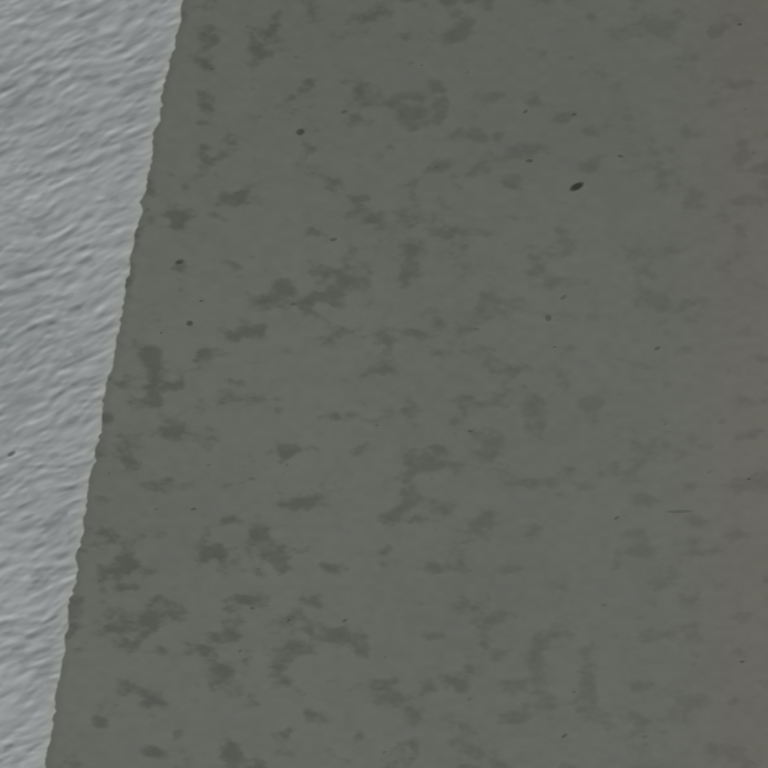
A WebGL 1 fragment shader for this texture:

```glsl
precision highp float;
// A smooth grey-green card lies over pale fibrous paper, leaving a slanted strip at left.
// Value noise stretched along a tilted axis embosses the fibres; softer noise mottles
// the card, and hashed grid cells scatter small dark flecks across it.

uniform vec2 u_resolution;

#define CARD_COLOR vec3(0.393, 0.402, 0.380)
#define PAPER_COLOR vec3(0.550, 0.566, 0.570)
#define RIM_COLOR vec3(0.590, 0.600, 0.565)
#define EDGE_BOTTOM 0.0590
#define EDGE_TOP 0.2385
#define EDGE_BOW 0.032
#define FIBRE_ANGLE 0.42
#define FIBRE_RELIEF 0.17
#define MOTTLE_DEPTH 0.060
#define FLECK_CELLS 17.0
#define FLECK_DEPTH 0.085

float hash(vec2 p) {
  vec3 q = fract(vec3(p.xyx) * 0.1031);
  q += dot(q, q.yzx + 33.33);
  return fract((q.x + q.y) * q.z);
}

float noise(vec2 p) {
  vec2 cell = floor(p);
  vec2 f = fract(p);
  f = f * f * (3.0 - 2.0 * f);
  float low = mix(hash(cell), hash(cell + vec2(1.0, 0.0)), f.x);
  float high = mix(hash(cell + vec2(0.0, 1.0)), hash(cell + vec2(1.0)), f.x);
  return mix(low, high, f.y);
}

float fbm(vec2 p) {
  float sum = 0.0;
  float weight = 0.5;
  for (int i = 0; i < 4; i++) {
    sum += weight * noise(p);
    p = mat2(0.8, 0.6, -0.6, 0.8) * p * 2.03 + 17.7;
    weight *= 0.5;
  }
  return sum / 0.9375;
}

vec2 rotate(vec2 p, float angle) {
  float c = cos(angle);
  float s = sin(angle);
  return vec2(c * p.x + s * p.y, c * p.y - s * p.x);
}

// Soft elliptical mark: 1 at its centre, 0 outside its radii
float fleck(vec2 p, vec2 radii, float angle) {
  return 1.0 - smoothstep(0.35, 1.0, length(rotate(p, angle) / radii));
}

// Height of the paper: long fibres over finer grain
float fibreHeight(vec2 p) {
  p += 0.012 * (vec2(noise(p * 19.0), noise(p * 19.0 + 41.0)) - 0.5);
  vec2 q = rotate(p, FIBRE_ANGLE);
  return 0.65 * noise(q * vec2(38.0, 125.0) + 60.0)
       + 0.35 * noise(q * vec2(85.0, 230.0) + 130.0);
}

vec3 paper(vec2 p, float inset) {
  float relief = fibreHeight(p) - fibreHeight(p + vec2(0.0020, -0.0045));
  float cloud = fbm(p * vec2(9.0, 7.0) + 5.0) - 0.5;
  float pits = smoothstep(0.64, 0.86, noise(rotate(p, FIBRE_ANGLE) * vec2(48.0, 120.0) + 90.0));
  vec3 color = PAPER_COLOR + FIBRE_RELIEF * relief + 0.07 * cloud - 0.035 * pits;
  color += 0.012 * (0.5 - p.y);
  color -= 0.16 * fleck(p - vec2(0.015, 0.409), vec2(0.008, 0.004), 0.5);
  // Warm, lighter cut rim next to the card
  float rim = 1.0 - smoothstep(0.002, 0.020, inset);
  return mix(color, RIM_COLOR + 0.5 * FIBRE_RELIEF * relief, 0.55 * rim);
}

// One fleck at most per grid cell, kept clear of the cell borders
float scatteredFlecks(vec2 p) {
  vec2 cell = floor(p * FLECK_CELLS);
  vec2 center = 0.25 + 0.5 * vec2(hash(cell + 11.0), hash(cell + 37.0));
  float size = mix(0.05, 0.12, hash(cell + 71.0));
  float present = step(0.80, hash(cell + 93.0));
  float angle = mix(-0.2, 0.7, hash(cell + 53.0));
  float strength = mix(0.25, 0.9, hash(cell + 29.0));
  return present * strength * fleck(fract(p * FLECK_CELLS) - center, vec2(size, size * 0.5), angle);
}

vec3 card(vec2 p) {
  float broad = fbm(p * vec2(5.0, 6.0) + 3.0) - 0.5;
  float blotch = smoothstep(0.53, 0.80, fbm(p * vec2(30.0, 46.0) + 24.0));
  float grain = fbm(p * vec2(75.0, 115.0) + 8.0) - 0.5;
  float leftWear = mix(1.0, 0.5, smoothstep(0.25, 0.85, p.x));
  vec3 color = CARD_COLOR + 0.018 * broad + 0.025 * grain;
  color -= MOTTLE_DEPTH * blotch * leftWear;
  // Gentle lighting falloff and a warmer tint toward the right
  color -= 0.014 * smoothstep(0.45, 1.0, p.y);
  color += vec3(0.010, -0.001, -0.006) * smoothstep(0.82, 1.0, p.x);
  color -= FLECK_DEPTH * scatteredFlecks(p);
  // Main nick and a few distinct small marks
  color -= 0.19 * fleck(p - vec2(0.751, 0.757), vec2(0.013, 0.006), 0.45);
  color -= 0.10 * fleck(p - vec2(0.391, 0.828), vec2(0.008, 0.006), 0.2);
  color -= 0.11 * fleck(p - vec2(0.247, 0.579), vec2(0.006, 0.005), 0.0);
  color -= 0.09 * fleck(p - vec2(0.234, 0.659), vec2(0.008, 0.004), 0.2);
  color -= 0.07 * fleck(p - vec2(0.714, 0.586), vec2(0.006, 0.006), 0.0);
  color -= 0.05 * fleck(p - vec2(0.885, 0.334), vec2(0.024, 0.003), 0.03);
  return color;
}

void main() {
  vec2 p = gl_FragCoord.xy / u_resolution;
  // Slightly bowed cut with a ragged fibre fringe
  float edge = mix(EDGE_BOTTOM, EDGE_TOP, p.y) - EDGE_BOW * p.y * (1.0 - p.y);
  edge += 0.006 * (noise(vec2(p.y * 65.0, 4.0)) - 0.5);
  edge += 0.003 * (noise(vec2(p.y * 190.0, 9.0)) - 0.5);
  float side = p.x - edge;
  float soft = max(0.0022, 0.75 / u_resolution.x);
  vec3 color = mix(paper(p, -side), card(p), smoothstep(-soft, soft, side));
  // Thin contact shade on the card side
  color -= 0.018 * smoothstep(-soft, soft, side) * (1.0 - smoothstep(0.0, 0.014, side));
  gl_FragColor = vec4(clamp(color, 0.0, 1.0), 1.0);
}
```
